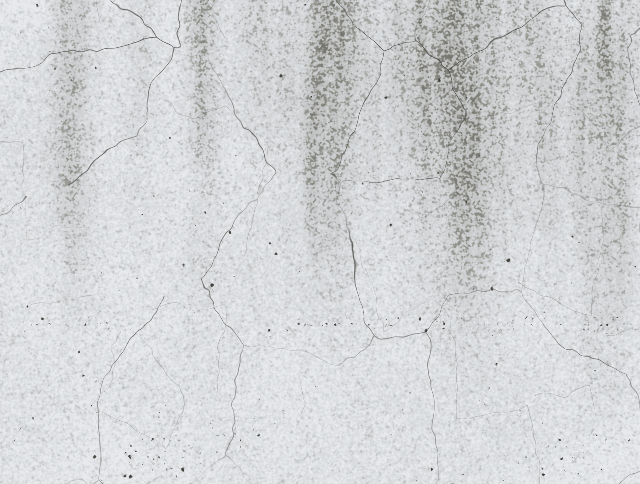
Reproduce this texture procedurally as a WebGL 2 fragment shader.

```glsl
#version 300 es
precision highp float;
// Weathered white plaster: vertical grey-green run-off stains broken into grain,
// meandering hairline cracks from warped Voronoi edges, and dark pits
// gathered in bands near the foot of the wall. Lengths are in canvas heights.
#define BASE_TONE 0.881
#define GRAIN_SCALE 290.0
#define GRAIN_DEPTH 0.145
#define STAIN_DEPTH 0.15
#define SPECK_DEPTH 0.22
#define STREAK_SPACING 0.135
#define CRACK_WIDTH 0.0008
#define CRACK_CELLS vec2(4.5, 3.3)
#define CRACK_COLOR vec3(0.27, 0.265, 0.25)
#define PIT_COLOR vec3(0.17, 0.165, 0.15)
#define PIT_CELL 0.012

uniform vec2 u_resolution;
out vec4 fragColor;

float hash(vec2 p) {
  vec3 q = fract(p.xyx * 0.1031);
  q += dot(q, q.yzx + 33.33);
  return fract((q.x + q.y) * q.z);
}

vec2 hash2(vec2 p) { return vec2(hash(p), hash(p + 71.7)); }

float noise(vec2 p) {
  vec2 i = floor(p), f = fract(p);
  f = f * f * (3.0 - 2.0 * f);
  return mix(mix(hash(i), hash(i + vec2(1, 0)), f.x),
             mix(hash(i + vec2(0, 1)), hash(i + vec2(1, 1)), f.x), f.y);
}

float fbm(vec2 p) {
  float sum = 0.0, amp = 0.533;
  for (int i = 0; i < 4; i++) {
    sum += amp * noise(p);
    p = p * 2.03 + 17.3;
    amp *= 0.5;
  }
  return sum;
}

vec2 wander(vec2 p, float freq) {
  return vec2(noise(p * freq + 3.1), noise(p * freq + 47.9)) - 0.5;
}

// Coverage of cracks along a random share of the Voronoi edges
float cracks(vec2 p, vec2 cells, float keep, float width, float px) {
  vec2 q = p + 0.075 * wander(p, 4.0) + 0.027 * wander(p, 17.0) + 0.008 * wander(p, 60.0);
  q *= cells;
  vec2 home = floor(q), nearId = home, nearVec = vec2(0);
  float best = 1e3;
  for (int y = -1; y <= 1; y++)
    for (int x = -1; x <= 1; x++) {
      vec2 id = home + vec2(x, y);
      vec2 v = id + 0.1 + 0.8 * hash2(id) - q;
      if (dot(v, v) < best) { best = dot(v, v); nearId = id; nearVec = v; }
    }
  float edge = 1e3, edgeRand = 1.0;
  for (int y = -2; y <= 2; y++)
    for (int x = -2; x <= 2; x++) {
      vec2 id = nearId + vec2(x, y);
      if (x == 0 && y == 0) continue;
      vec2 v = id + 0.1 + 0.8 * hash2(id) - q;
      vec2 dir = normalize(v - nearVec);
      float d = dot(0.5 * (v + nearVec), dir) / length(dir * cells);
      if (d < edge) { edge = d; edgeRand = hash(id + nearId + 200.5); }
    }
  float w = width * (0.35 + 0.9 * noise(p * 13.0));
  float line = clamp((w - edge) / px + 0.5, 0.0, 1.0);
  float fade = smoothstep(0.15, 0.5, noise(p * 7.0 + 9.0));
  return line * step(edgeRand, keep) * mix(0.35, 1.0, fade);
}

// Run-off streaks that start at the top and thin out downwards
float stains(vec2 p) {
  float sum = 0.0, drop = 1.0 - p.y;
  float x = p.x + 0.02 * (noise(p * vec2(14.0, 3.0)) - 0.5);
  for (int i = 0; i < 10; i++) {
    vec2 r = hash2(vec2(i, 5));
    float minor = float(i % 2);
    float c = 0.16 + STREAK_SPACING * float(i) + 0.04 * (r.x - 0.5);
    float focus = exp(-pow((c - 0.9) / 0.3, 2.0));
    float w = 0.026 + 0.02 * r.y + 0.045 * focus;
    float reach = 0.64 + 0.22 * r.x - 0.2 * minor;
    float strength = mix(0.6, 1.0, focus) * mix(1.0, 0.4, minor);
    float body = exp(-pow((x - c) / w, 2.0));
    sum += strength * body * (1.0 - smoothstep(reach - 0.45, reach + 0.14, drop));
  }
  float fibres = noise(vec2(x * 40.0, p.y * 1.8)) * 0.6 + noise(vec2(x * 95.0, p.y * 4.0)) * 0.4;
  float haze = smoothstep(0.3, 1.1, p.y) * smoothstep(0.2, 0.9, p.x);
  sum = sum * (0.3 + 1.05 * fibres) + 0.5 * haze * fibres;
  return clamp(sum * (0.6 + 0.8 * fbm(p * 8.0)), 0.0, 1.0);
}

// Scattered ragged dots; density follows horizontal bands
float pits(vec2 p, float px) {
  vec2 q = p + 0.004 * wander(p, 190.0);
  vec2 id = floor(q / PIT_CELL), r = hash2(id + 31.0);
  float bands = 0.34 * exp(-pow((p.y - 0.07) / 0.055, 2.0))
              + 0.42 * exp(-pow((p.y - 0.33) / 0.012, 2.0));
  float chance = 0.015 + bands * smoothstep(0.3, 0.7, noise(p * 6.0 + 60.0));
  float radius = 0.0006 + 0.0026 * pow(r.y, 4.0);
  float d = length(q - (id + 0.3 + 0.4 * hash2(id + 90.0)) * PIT_CELL);
  return clamp((radius - d) / px + 0.5, 0.0, 1.0) * step(r.x, chance);
}

void main() {
  vec2 p = gl_FragCoord.xy / u_resolution.y;
  float px = 1.0 / u_resolution.y;
  // Grain, turned off the pixel axes, and stains set the tone
  vec2 g = mat2(0.8, 0.6, -0.6, 0.8) * p * GRAIN_SCALE;
  float grain = 0.6 * noise(g) + 0.4 * noise(g.yx * 0.57 + 8.0);
  float stain = stains(p);
  float speck = smoothstep(0.68 - 0.3 * stain, 0.92 - 0.2 * stain, grain);
  float tone = BASE_TONE - GRAIN_DEPTH * (grain - 0.5) - 0.06 * (fbm(p * 5.0 + 30.0) - 0.5);
  tone -= STAIN_DEPTH * stain + SPECK_DEPTH * speck * (0.3 + 0.7 * stain);
  tone = min(tone, 0.915);
  // Cool when clean, warm when dirty
  float dirt = 1.0 - smoothstep(0.56, 0.86, tone);
  vec3 color = tone + mix(vec3(-0.009, 0.0, 0.009), vec3(0.005, 0.006, -0.017), dirt);
  // Cracks and pits
  float height = smoothstep(0.0, 0.55, p.y);
  float crack = cracks(p, CRACK_CELLS, 0.7, CRACK_WIDTH, px) * mix(0.5, 0.9, height);
  float hairline = 0.38 * cracks(p + 5.3, CRACK_CELLS * 1.5, 0.3, CRACK_WIDTH * 0.6, px);
  color = mix(color, CRACK_COLOR, max(crack, hairline));
  color = mix(color, PIT_COLOR, 0.85 * pits(p, px));
  fragColor = vec4(color, 1.0);
}
```
